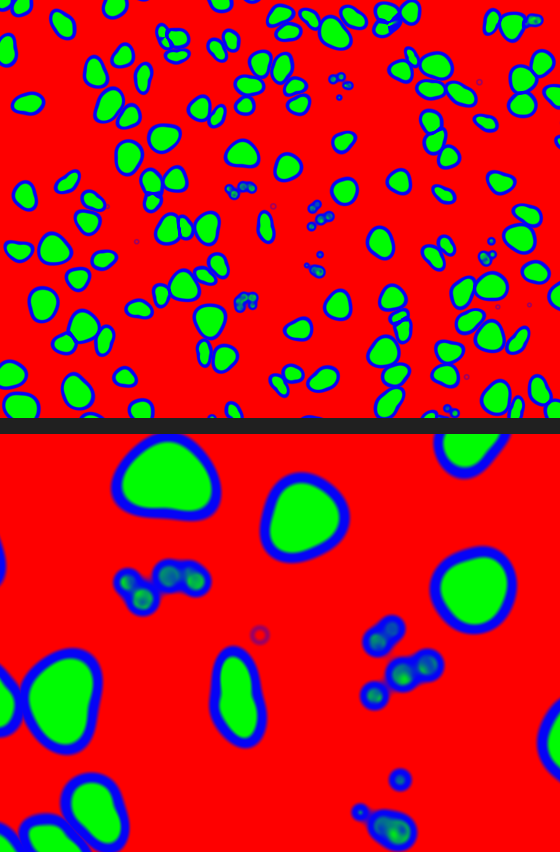
Top, the full canvas; bottom, a detail of the centre.
Reproduce this pattern procedurally as a WebGL 2 fragment shader.

```glsl
#version 300 es
precision highp float;
// Scattered oval grains: green cores with soft blue rims on a red ground.
// A turned, jittered grid seeds grains, touching partners, debris and specks;
// the two nearest distances give the rims and the seams between neighbours.

uniform vec2 u_resolution;
out vec4 fragColor;

const vec3 GROUND = vec3(0.995, 0.0, 0.0);
const vec3 RIM = vec3(0.02, 0.01, 0.97);
const vec3 CORE = vec3(0.0, 0.99, 0.01);

// Lengths are in canvas heights.
const float SPACING = 0.115;
const float GRID_TURN = 0.45;
const float JITTER = 0.6;
const float GRAIN_SHARE = 0.86;
const float PARTNER_SHARE = 0.33;
const float DEBRIS_SHARE = 0.06;
const float SPECK_SHARE = 0.12;
const vec2 HALF_LENGTH = vec2(0.031, 0.046);
const vec2 ASPECT = vec2(0.56, 0.92);
const float RIM_WIDTH = 0.0085;
const float SOFTNESS = 0.0023;
const float TAU = 6.2831853;

float hash(vec2 p) {
    return fract(sin(dot(p, vec2(127.1, 311.7))) * 43758.5453);
}

// Independent random value number k for a grid cell.
float pick(vec2 id, float k) {
    return hash(id + k * vec2(17.3, 5.9));
}

float noise(vec2 p) {
    vec2 i = floor(p), f = fract(p);
    f = f * f * (3.0 - 2.0 * f);
    return mix(mix(hash(i), hash(i + vec2(1, 0)), f.x),
               mix(hash(i + vec2(0, 1)), hash(i + vec2(1, 1)), f.x), f.y);
}

mat2 turn(float a) {
    return mat2(cos(a), -sin(a), sin(a), cos(a));
}

float smoothMin(float a, float b, float k) {
    float h = max(k - abs(a - b), 0.0) / k;
    return min(a, b) - h * h * k * 0.25;
}

// Half axes of a grain.
vec2 grainSize(vec2 id, float k) {
    float a = mix(HALF_LENGTH.x, HALF_LENGTH.y, pick(id, k));
    return a * vec2(1.0, mix(ASPECT.x, ASPECT.y, pick(id, k + 1.0)));
}

// Approximate distance to a bent, slightly lobed ellipse.
float grainDistance(vec2 p, vec2 size, float angle, vec2 id, float k) {
    p = turn(angle) * p;
    p.y += (pick(id, k) - 0.5) * 9.0 * (p.x * p.x - 0.3 * size.x * size.x);
    float a = atan(p.y, p.x + 1e-6);
    float wobble = 0.05 * sin(2.0 * a + TAU * pick(id, k + 1.0))
                 + 0.06 * sin(3.0 * a + TAU * pick(id, k + 2.0));
    vec2 r = size * (1.0 + wobble);
    float k0 = length(p / r);
    return k0 * (k0 - 1.0) / max(length(p / (r * r)), 1e-3);
}

// Small merged blobs.
float debrisDistance(vec2 p, vec2 id) {
    float d = 1.0;
    for (float i = 0.0; i < 5.0; i++) {
        vec2 c = vec2(pick(id, 30.0 + i), pick(id, 40.0 + i)) - 0.5;
        float r = mix(0.007, 0.015, pick(id, 50.0 + i));
        d = smoothMin(d, length(p - c * 0.06) - r, 0.008);
    }
    return d;
}

// nearest = (closest distance, second closest, murkiness of the closest)
void addShape(inout vec3 nearest, float d, float murk) {
    if (d < nearest.x) nearest = vec3(d, nearest.x, murk);
    else nearest.y = min(nearest.y, d);
}

void main() {
    vec2 uv = (gl_FragCoord.xy - 0.5 * u_resolution) / u_resolution.y;
    vec2 p = turn(GRID_TURN) * uv;
    vec2 home = floor(p / SPACING);
    vec3 nearest = vec3(1.0, 1.0, 0.0);
    float speck = 0.0;

    for (int j = -1; j <= 1; j++)
    for (int i = -1; i <= 1; i++) {
        vec2 id = home + vec2(i, j);
        vec2 shift = (vec2(pick(id, 1.0), pick(id, 2.0)) - 0.5) * JITTER;
        vec2 q = p - (id + 0.5 + shift) * SPACING;
        float kind = pick(id, 3.0);
        float angle = TAU * pick(id, 4.0);

        if (kind < GRAIN_SHARE) {
            vec2 size = grainSize(id, 5.0);
            addShape(nearest, grainDistance(q, size, angle, id, 7.0), 0.0);
            // A partner lies against the long side.
            if (pick(id, 10.0) < PARTNER_SHARE) {
                vec2 size2 = 0.88 * grainSize(id, 11.0);
                vec2 side = vec2(-sin(angle), cos(angle));
                vec2 q2 = q - side * (size.y + size2.y - 0.003);
                float angle2 = angle + pick(id, 13.0) - 0.5;
                addShape(nearest, grainDistance(q2, size2, angle2, id, 14.0), 0.0);
            }
        } else if (kind < GRAIN_SHARE + DEBRIS_SHARE) {
            addShape(nearest, debrisDistance(q, id), 0.8);
        }

        // Faint ring-shaped specks on the ground.
        if (pick(id, 20.0) < SPECK_SHARE) {
            vec2 c = (vec2(pick(id, 21.0), pick(id, 22.0)) - 0.5) * SPACING;
            float r = mix(0.003, 0.007, pick(id, 23.0));
            float ring = abs(length(p - (id + 0.5) * SPACING - c) - r);
            speck = max(speck, 0.4 * (1.0 - smoothstep(0.0, 0.004, ring)));
        }
    }

    // Rim, seam and core coverage.
    float soft = max(SOFTNESS, 0.75 / u_resolution.y);
    float body = smoothstep(-soft, soft, -nearest.x);
    float depth = min(-nearest.x, nearest.y - nearest.x);
    float core = smoothstep(-soft, soft, depth - RIM_WIDTH * (1.0 - 0.4 * nearest.z));
    core *= 1.0 - nearest.z * noise(p * 130.0);

    vec3 color = mix(GROUND, RIM, max(body, speck));
    fragColor = vec4(mix(color, CORE, core), 1.0);
}
```
